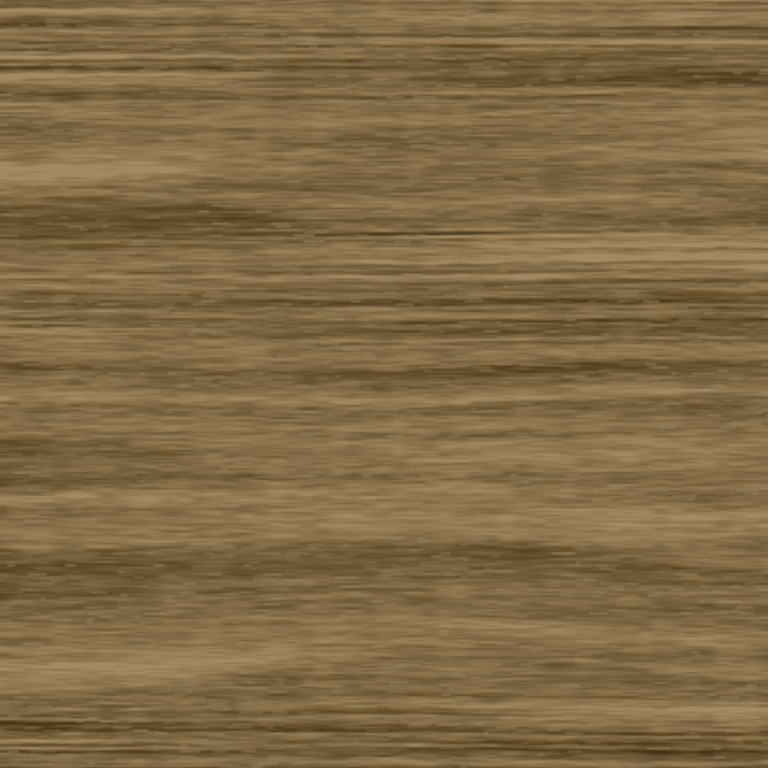
Give the GLSL for this texture, as a WebGL 2 fragment shader.

```glsl
#version 300 es
precision highp float;
// Brown wood with a horizontal grain: contours of stretched noise form the
// long growth rings, thin streaks crowd together in a few straight bands,
// and short pale fibres are scattered over the whole board.

uniform vec2 u_resolution;
out vec4 fragColor;

const vec3 DARK_WOOD = vec3(0.385, 0.305, 0.172);
const vec3 PALE_WOOD = vec3(0.610, 0.510, 0.355);
const vec3 FIBRE_COLOUR = vec3(0.590, 0.515, 0.370);

const float BASE_TONE = 0.58;
const float WARP = 0.010;                            // waviness of the grain
const float FRAY = 0.0022;                           // raggedness of the edges
const vec2 RING_SCALE = vec2(0.95, 12.0);
const float RING_SLOPE = 5.0;                        // rings across the board
const float RING_SWAY = 0.75;                        // bulging of the rings
const float RING_EDGE = 0.16;                        // width of the sharp side
const float RING_CONTRAST = 0.58;
const vec3 FINE_CENTRES = vec3(0.01, 0.63, 0.96);    // bands of thin streaks
const vec3 FINE_WIDTHS = vec3(0.08, 0.075, 0.10);
const vec4 SHADE_CENTRES = vec4(0.04, 0.59, 0.715, 0.882);
const vec4 SHADE_WIDTHS = vec4(0.020, 0.016, 0.028, 0.022);
const float SHADE_DEPTH = 0.38;
const vec2 FIBRE_CELLS = vec2(26.0, 256.0);
const float FIBRE_SHARE = 0.30;
const float FIBRE_OPACITY = 0.50;

float hash(vec2 p) {
    return fract(sin(dot(p, vec2(127.1, 311.7))) * 43758.5453);
}

// Smooth value noise from -1 to 1.
float noise(vec2 p) {
    vec2 cell = floor(p);
    vec2 f = fract(p);
    f = f * f * (3.0 - 2.0 * f);
    float low = mix(hash(cell), hash(cell + vec2(1, 0)), f.x);
    float high = mix(hash(cell + vec2(0, 1)), hash(cell + vec2(1, 1)), f.x);
    return 2.0 * mix(low, high, f.y) - 1.0;
}

// Growth rings: a pale crest with one crisp side and one fading side.
float rings(vec2 p) {
    float sway = noise(p * RING_SCALE + 3.4)
               + 0.25 * noise(p * RING_SCALE * vec2(1.5, 2.2) + 17.0);
    float phase = fract(p.y * RING_SLOPE + sway * RING_SWAY);
    return (1.0 - phase) * smoothstep(0.0, RING_EDGE, phase) - 0.42;
}

// Share of thin, straight streaks at a given height.
float fineBands(float y) {
    vec3 d = abs(y - FINE_CENTRES) / FINE_WIDTHS;
    vec3 band = 1.0 - smoothstep(vec3(0.75), vec3(1.3), d);
    return max(band.x, max(band.y, band.z));
}

float shadeBands(float y) {
    vec4 d = (y - SHADE_CENTRES) / SHADE_WIDTHS;
    return dot(exp(-d * d), vec4(1.0));
}

// Short dashes with tapered ends, shifted at random in every row.
float fibres(vec2 p) {
    vec2 q = p * FIBRE_CELLS;
    float row = floor(q.y);
    q.x += 9.0 * hash(vec2(row, 5.0));
    vec2 cell = floor(q);
    vec2 f = abs(fract(q) - 0.5);
    float halfLength = mix(0.15, 0.48, hash(cell + 31.0));
    float body = 1.0 - smoothstep(halfLength - 0.12, halfLength, f.x);
    float profile = 1.0 - smoothstep(0.25, 0.5, f.y);
    float present = step(1.0 - FIBRE_SHARE, hash(cell));
    return present * body * profile * mix(0.3, 1.0, hash(cell + 73.0));
}

void main() {
    vec2 uv = gl_FragCoord.xy / u_resolution;

    // Bend the grain gently along the board and fray its edges.
    float bend = noise(uv * vec2(2.2, 4.0) + 8.0);
    float fray = FRAY * noise(uv * vec2(30.0, 256.0) + 66.0);
    vec2 grain = vec2(uv.x, uv.y + WARP * bend + fray);
    vec2 straight = vec2(uv.x, uv.y + 0.3 * WARP * bend + 0.4 * fray);
    float fine = fineBands(uv.y);

    // Wide figure in the calm parts.
    float calm = RING_CONTRAST * rings(grain)
               + 0.28 * noise(grain * vec2(1.2, 34.0) + 41.0)
               + 0.20 * noise(grain * vec2(1.6, 85.0) + 11.0)
               + 0.15 * noise(grain * vec2(3.0, 170.0) + 37.0);

    // Narrow streaks in the crowded parts.
    float crowded = 0.46 * noise(straight * vec2(0.9, 125.0) + 23.0)
                  + 0.50 * noise(straight * vec2(1.7, 215.0) + 57.0)
                  + 0.20 * noise(straight * vec2(1.2, 34.0) + 5.0);

    float tone = BASE_TONE + mix(calm, crowded, fine);
    tone -= SHADE_DEPTH * shadeBands(grain.y);

    // Fibrous texture over both.
    tone += 0.23 * noise(uv * vec2(22.0, 250.0))
          + 0.19 * noise(uv * vec2(50.0, 380.0) + 90.0);

    vec3 colour = mix(DARK_WOOD, PALE_WOOD, clamp(tone, -0.5, 1.15));
    colour = mix(colour, FIBRE_COLOUR, FIBRE_OPACITY * fibres(uv));
    fragColor = vec4(colour, 1.0);
}
```
